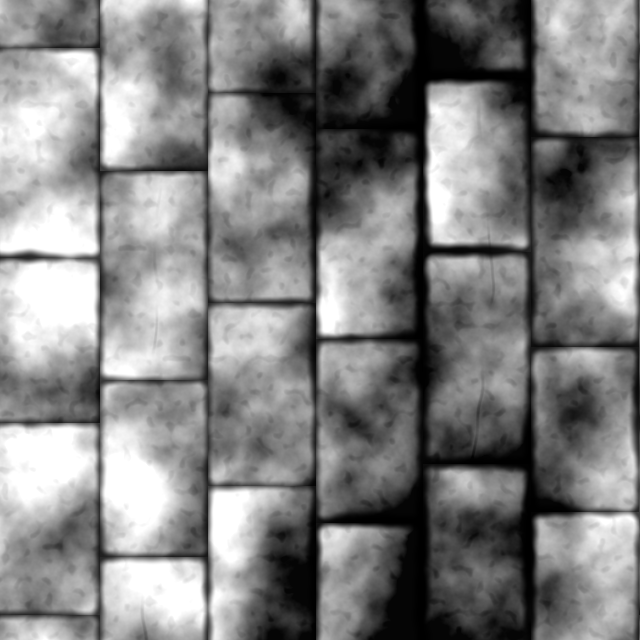
A three.js fragment shader for this texture map:

```glsl
// Weathered grey stone blocks in six staggered columns with soft dark joints.
varying vec2 vUv;

#define COLUMNS 6.0
#define COLUMN_WIDTH 0.1685
#define COLUMN_SHIFT 0.0125
#define PITCH 0.3
#define LONG_STEP 0.028
#define CORNER 0.016
#define JOINT_SOFT 0.011
#define JOINT_EXTRA 0.010
#define BASE_TONE 0.59
#define BLOTCH 0.78
#define GRAIN 0.13
#define TAU 6.2831853

float hash(vec2 p) {
  return fract(sin(dot(p, vec2(127.1, 311.7))) * 43758.5);
}

vec2 gradientAt(vec2 cell) {
  float a = TAU * hash(cell);
  return vec2(cos(a), sin(a));
}

// Gradient noise, about -0.7 to 0.7
float noise(vec2 p) {
  vec2 i = floor(p), f = p - i;
  vec2 w = f * f * f * (f * (f * 6.0 - 15.0) + 10.0);
  vec2 e = vec2(1.0, 0.0);
  float a = dot(gradientAt(i), f);
  float b = dot(gradientAt(i + e.xy), f - e.xy);
  float c = dot(gradientAt(i + e.yx), f - e.yx);
  float d = dot(gradientAt(i + e.xx), f - e.xx);
  return mix(mix(a, b, w.x), mix(c, d, w.x), w.y);
}

float fbm(vec2 p) {
  float sum = 0.0, amp = 1.0;
  for (int i = 0; i < 4; i++) {
    sum += amp * noise(p);
    p = mat2(1.6, 1.2, -1.2, 1.6) * p + 5.3;
    amp *= 0.45;
  }
  return sum;
}

// Rises from the outer columns to the middle ones
float middle(float column) {
  return sin(0.1 * TAU * column);
}

// Height of a joint, measured down from the top
float jointAt(float column, float row) {
  float odd = mod(column, 2.0);
  float first = 0.117 + 0.108 * odd
              + 0.042 * cos(1.15 * column - mix(3.14, 1.3, odd));
  float order = column == 4.0 ? -1.0 : 1.0;
  float shift = row == 1.0 ? order * LONG_STEP : 0.0;
  if (row > 1.0) shift = 0.03 * middle(column) - 0.014;
  return first + PITCH * row + shift;
}

float roundedBox(vec2 p, vec2 halfSize, float r) {
  vec2 q = abs(p) - halfSize + r;
  return length(max(q, 0.0)) + min(max(q.x, q.y), 0.0) - r;
}

void main() {
  vec2 pos = vec2(vUv.x, 1.0 - vUv.y);

  // Find the block
  float slot = floor((pos.x + COLUMN_SHIFT) / COLUMN_WIDTH);
  float column = mod(slot, COLUMNS);
  float row = -2.0;
  for (int k = -1; k < 5; k++) {
    if (pos.y >= jointAt(column, float(k))) row = float(k);
  }
  float top = jointAt(column, row), bottom = jointAt(column, row + 1.0);
  vec2 halfSize = 0.5 * vec2(COLUMN_WIDTH, bottom - top);
  vec2 center = vec2((slot + 0.5) * COLUMN_WIDTH - COLUMN_SHIFT, 0.5 * (top + bottom));
  vec2 p = pos - center;
  vec2 local = p / halfSize;
  vec2 id = vec2(column, row);
  float seed = hash(id + 3.7);
  vec2 grainPos = pos + id * 7.31;

  // Broad light and dark areas, then the level and tilt of each block
  float course = cos(2.1 * row);
  float tone = BASE_TONE - 0.19 * cos(TAU * (pos.x - 0.61));
  tone -= 0.16 * course * sin(1.3 * column);
  tone += 0.12 * (seed - 0.5);
  tone -= 0.07 * local.x;
  tone -= local.y * (0.11 - 0.22 * course) * (0.35 + 0.65 * middle(column));

  // Worn surface: blotches, grain and faint pits
  tone += BLOTCH * fbm(grainPos * 6.0);
  tone += GRAIN * fbm(grainPos * 30.0);
  tone -= 0.08 * smoothstep(0.15, 0.5, noise(grainPos * 58.0));

  // Faint hairline cracks in a few blocks
  float crackX = p.x - 0.05 * (seed - 0.5) - 0.25 * p.y * (hash(id + 1.4) - 0.5)
               - 0.012 * noise(grainPos * 15.0);
  float crack = 1.0 - smoothstep(0.0005, 0.004, abs(crackX));
  crack *= smoothstep(-0.1, 0.25, noise(grainPos * 9.0 + 4.0));
  tone -= 0.09 * crack * step(0.7, hash(id + 6.1));

  // Joints, wider and darker right of the middle, shaded at the right and foot
  float wide = smoothstep(-0.25, 0.85,
    0.55 * cos(TAU * (pos.x - 0.72)) + noise(pos * 4.0 + 11.0));
  float edge = -roundedBox(p, halfSize, CORNER) + 0.005 * noise(pos * 32.0);
  edge -= JOINT_EXTRA * wide * (0.4 + 0.6 * smoothstep(-0.5, 0.5, local.x + local.y));
  vec2 rim = halfSize - p;
  tone -= wide * (0.45 * exp(-rim.x / 0.03) + 0.25 * exp(-rim.y / 0.02));
  float face = smoothstep(-0.004, JOINT_SOFT, edge);
  tone = clamp(tone, 0.02, 1.0) * mix(0.24 * (1.0 - wide), 1.0, face);

  gl_FragColor = vec4(vec3(tone), 1.0);
}
```
